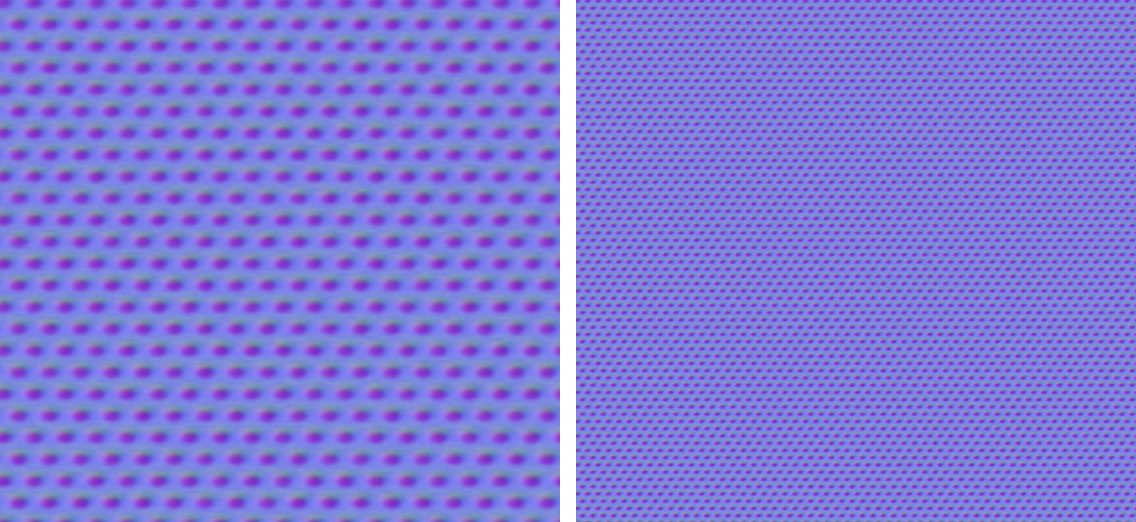
Left, the tile; right, the same tile 3 across and 3 down.
A WebGL 2 fragment shader for this texture map:

```glsl
#version 300 es
precision highp float;
// Tangent-space normal map of a perforated sheet: soft oval dents in
// staggered rows, each summed from smooth lobes that tilt the normal.
// Wrapping noise adds faint horizontal streaks and varies each dent.

uniform vec2 u_resolution;
out vec4 fragColor;

const float TAU = 6.2831853;
const vec2 REPEATS = vec2(18.0, 24.0);      // dents across, rows down
const float ROW_HEIGHT = 0.70;              // row pitch in dent pitches
const vec2 FIRST_DENT = vec2(0.10, 0.14);   // offset from the top left
const vec3 FLAT_COLOR = vec3(0.50, 0.49, 0.96);
const vec3 BAND_TINT = vec3(-0.01, 0.05, -0.07);
const vec3 CORE_TINT = vec3(0.01, -0.30, -0.13);
const vec3 RIM_TINT = vec3(-0.01, 0.07, -0.24);

float hash(vec2 p) {
    return fract(sin(dot(p, vec2(127.1, 311.7))) * 43758.5453);
}

// Value noise that wraps after a whole number of cells
float wrappedNoise(vec2 uv, vec2 cells) {
    vec2 p = uv * cells;
    vec2 i = floor(p);
    vec2 f = smoothstep(0.0, 1.0, p - i);
    float a = hash(mod(i, cells));
    float b = hash(mod(i + vec2(1.0, 0.0), cells));
    float c = hash(mod(i + vec2(0.0, 1.0), cells));
    float d = hash(mod(i + vec2(1.0, 1.0), cells));
    return mix(mix(a, b, f.x), mix(c, d, f.x), f.y);
}

float gaussian(vec2 p, vec2 spread) {
    vec2 q = p / spread;
    return exp(-0.5 * dot(q, q));
}

// Colour shift of one dent; p is relative to its violet core, y up
vec3 dentTint(vec2 p, float strength) {
    float r = length(p / vec2(0.275, 0.185));
    float core = exp(-r * r * r);
    float rim = gaussian(p - vec2(0.03, 0.21), vec2(0.24, 0.105));
    float sideTilt = -p.x * gaussian(p - vec2(0.0, 0.11), vec2(0.24, 0.13));
    vec3 tint = core * CORE_TINT + rim * RIM_TINT;
    tint += sideTilt * vec3(0.75, 0.15, 0.10);
    return tint * strength;
}

// Sum of the dents in the nearest rows and columns
vec3 dentLayer(vec2 grid) {
    vec3 sum = vec3(0.0);
    float nearRow = floor(grid.y - FIRST_DENT.y + 0.5);
    for (int j = -1; j <= 1; j++) {
        float row = nearRow + float(j);
        float shift = FIRST_DENT.x + 0.5 * mod(row, 2.0);
        float nearColumn = floor(grid.x - shift + 0.5);
        for (int i = -1; i <= 1; i++) {
            float column = nearColumn + float(i);
            vec2 offset = grid - vec2(column + shift, row + FIRST_DENT.y);
            float chance = hash(mod(vec2(column, row), REPEATS));
            float strength = mix(0.94, 1.05, chance);
            sum += dentTint(offset * vec2(1.0, -ROW_HEIGHT), strength);
        }
    }
    return sum;
}

// Pale blue ridge between rows
float ridge(float rowPosition) {
    float phase = FIRST_DENT.y - rowPosition - 0.55;
    return 0.5 + 0.5 * cos(TAU * phase);
}

void main() {
    vec2 uv = gl_FragCoord.xy / u_resolution;
    vec2 grid = vec2(uv.x, 1.0 - uv.y) * REPEATS;

    // Flat sheet, ridges and dents
    float band = ridge(grid.y);
    vec3 color = FLAT_COLOR + band * BAND_TINT + dentLayer(grid);

    // Faint streaks, strongest along the ridges
    float streak = wrappedNoise(uv, vec2(54.0, 192.0)) - 0.5;
    float grain = wrappedNoise(uv, vec2(144.0, 120.0)) - 0.5;
    color += streak * mix(0.02, 0.06, band) * vec3(0.5, 1.0, -0.8);
    color += grain * 0.02;

    fragColor = vec4(clamp(color, 0.0, 1.0), 1.0);
}
```
